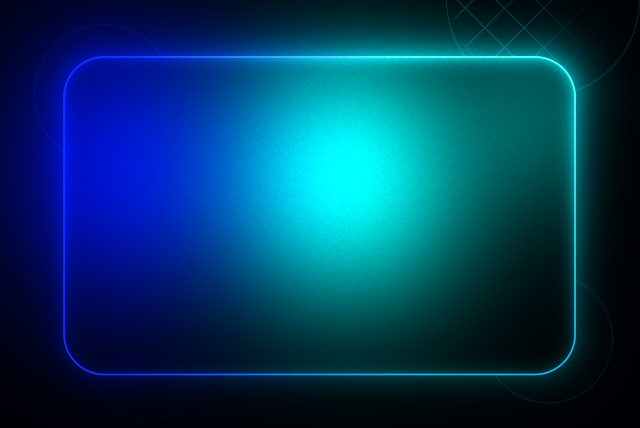
Give the GLSL for this background, as a Shadertoy shader.

```glsl
// A glowing rounded frame over soft blue and cyan light on near black.
// Gaussian pools make the light, a signed distance drives the rim and halo,
// and thin arcs with a diagonal lattice decorate the space outside the frame.

#define FRAME_CENTER vec2(0.749, 0.496)
#define FRAME_HALF   vec2(0.597, 0.371)
#define FRAME_RADIUS 0.094
#define RIM_WIDTH    0.0017
#define HAIR_WIDTH   0.0007
#define LATTICE_STEP 0.092
#define GRAIN_CELLS  400.0
#define GRAIN_AMOUNT 0.07

const vec3 BLUE = vec3(0.0, 0.055, 0.80);
const vec3 CYAN = vec3(0.0, 1.03, 1.0);
const vec3 TEAL = vec3(0.0, 0.29, 0.28);

float hash(vec2 p) {
    return fract(sin(dot(p, vec2(12.9898, 78.233))) * 43758.5453);
}

float roundedBox(vec2 p, vec2 halfSize, float radius) {
    vec2 q = abs(p) - halfSize + radius;
    return length(max(q, 0.0)) + min(max(q.x, q.y), 0.0) - radius;
}

// Elliptical pool of light with a Gaussian falloff
float pool(vec2 p, vec2 center, vec2 spread) {
    vec2 q = (p - center) / spread;
    return exp(-dot(q, q));
}

// Antialiased line around the zero set of a distance
float stroke(float dist, float width, float pixel) {
    return 1.0 - smoothstep(width - 0.6 * pixel, width + 0.8 * pixel, abs(dist));
}

float ring(vec2 p, vec2 center, float radius, float pixel) {
    return stroke(length(p - center) - radius, HAIR_WIDTH, pixel);
}

// Two families of diagonal lines
float lattice(vec2 p, float pixel) {
    vec2 diagonals = vec2(p.x + p.y, p.x - p.y) + vec2(0.0, 0.03);
    vec2 dist = (fract(diagonals / LATTICE_STEP) - 0.5) * LATTICE_STEP * 0.7071;
    return max(stroke(dist.x, HAIR_WIDTH, pixel), stroke(dist.y, HAIR_WIDTH, pixel));
}

void mainImage(out vec4 fragColor, in vec2 fragCoord) {
    float pixel = 1.0 / iResolution.y;
    vec2 p = fragCoord * pixel;
    p.x += 0.5 * (1.5 - iResolution.x * pixel);

    float dist = roundedBox(p - FRAME_CENTER, FRAME_HALF, FRAME_RADIUS);
    float outside = smoothstep(-pixel, pixel, dist);

    // Broad light, dimmed beyond the frame
    float bluePool = pool(p, vec2(0.28, 0.61), vec2(0.31, 0.34));
    float cyanPool = pool(p, vec2(0.815, 0.59), vec2(0.285, 0.31));
    float tealPool = pool(p, vec2(1.27, 0.74), vec2(0.19, 0.24));
    vec3 color = vec3(0.0, 0.004, 0.014);
    color += BLUE * bluePool * mix(1.0, 0.72, outside);
    color += CYAN * cyanPool * mix(1.0, 0.42, outside);
    color += TEAL * tealPool * (1.0 - outside);

    // Halo, strongest toward the upper right
    float across = smoothstep(0.2, 1.0, p.x);
    float rise = smoothstep(0.1, 0.9, p.y);
    vec3 haloColor = mix(vec3(0.0, 0.10, 1.0), vec3(0.0, 0.90, 0.95), across);
    float power = mix(0.22, mix(0.35, 0.62, across), rise);
    float falloff = mix(0.016, 0.042, outside * mix(0.5, 1.0, rise));
    color += haloColor * power * exp(-abs(dist) / falloff);

    // Fine ornaments outside the frame
    vec2 cornerCenter = vec2(1.271, 1.0);
    float cornerDisc = 1.0 - smoothstep(0.20, 0.225, length(p - cornerCenter));
    float cyanLines = 0.22 * ring(p, cornerCenter, 0.225, pixel)
                    + 0.14 * ring(p, vec2(1.283, 0.209), 0.15, pixel)
                    + 0.28 * lattice(p, pixel) * cornerDisc
                           * (1.0 - smoothstep(1.2, 1.42, p.x));
    float blueLines = 0.16 * ring(p, vec2(0.244, 0.78), 0.162, pixel)
                    + 0.08 * ring(p, vec2(0.35, 0.16), 0.14, pixel)
                    + 0.06 * lattice(p, pixel)
                           * pool(p, vec2(0.04, 0.36), vec2(0.08, 0.10));
    color += outside * (cyanLines * vec3(0.05, 0.75, 0.9)
                      + blueLines * vec3(0.05, 0.25, 0.9));

    // Bright rim
    vec3 rimColor = mix(vec3(0.08, 0.20, 1.0), vec3(0.10, 0.72, 0.95), across);
    rimColor += vec3(0.30, 0.30, 0.05) * across * rise;
    color = mix(color, rimColor, stroke(dist, RIM_WIDTH, pixel));

    // Grain scaled by brightness
    float grain = hash(floor(p * GRAIN_CELLS)) - 0.5;
    color *= 1.0 + GRAIN_AMOUNT * grain;

    fragColor = vec4(clamp(color, 0.0, 1.0), 1.0);
}
```
